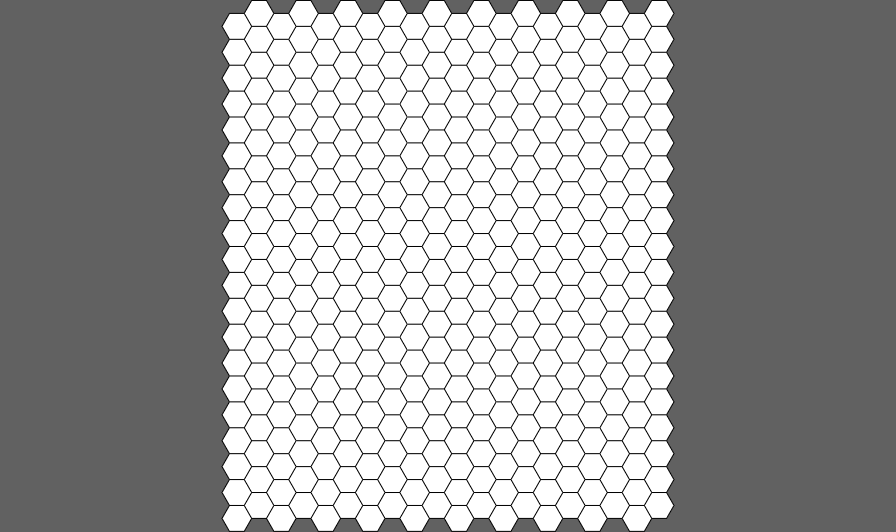
Give the GLSL for this pattern, as a WebGL 1 fragment shader.

```glsl
precision highp float;
// Flat-topped white hexagon board, 20 columns by 20 rows, outlined in black on grey.

uniform vec2 u_resolution;

// Lengths are fractions of the canvas height.
#define COLUMNS 20.0
#define ROWS 20.0
#define COLUMN_PITCH 0.04178
#define ROW_PITCH 0.04868
#define BOTTOM_MARGIN 0.0012
#define LINE_WIDTH 0.0019
#define GROUND_COLOR vec3(0.38)
#define CELL_COLOR vec3(1.0)
#define LINE_COLOR vec3(0.0)

const float SIN60 = 0.8660254;

// Signed distance to a flat-topped hexagon of unit height.
float hexDistance(vec2 p) {
  p = abs(p);
  return max(p.y, SIN60 * p.x + 0.5 * p.y) - 0.5;
}

// Distance to the nearest cell among every second column.
// parity 0: lower columns, parity 1: columns raised by half a cell.
float columnSetDistance(vec2 grid, float parity) {
  vec2 offset = vec2(parity, 0.5 + 0.5 * parity);
  vec2 cell = floor((grid - offset) / vec2(2.0, 1.0) + 0.5);
  cell = clamp(cell, vec2(0.0), vec2(0.5 * COLUMNS - 1.0, ROWS - 1.0));
  vec2 local = grid - offset - cell * vec2(2.0, 1.0);
  return hexDistance(local * vec2(SIN60, 1.0));
}

// Share of a pixel-wide window at distance d that a centred line fills.
float lineCoverage(float d, float width, float pixel) {
  float halfWidth = 0.5 * width;
  float near = clamp(d - 0.5 * pixel, -halfWidth, halfWidth);
  float far = clamp(d + 0.5 * pixel, -halfWidth, halfWidth);
  return (far - near) / pixel;
}

void main() {
  // Grid units: one column across, one row up; board centred horizontally.
  vec2 p = (gl_FragCoord.xy - vec2(0.5 * u_resolution.x, 0.0)) / u_resolution.y;
  vec2 grid = vec2(p.x / COLUMN_PITCH + 0.5 * (COLUMNS - 1.0),
                   (p.y - BOTTOM_MARGIN) / ROW_PITCH);
  float pixel = 1.0 / (u_resolution.y * ROW_PITCH);

  float d = min(columnSetDistance(grid, 0.0), columnSetDistance(grid, 1.0));

  // Cell fill, then outlines.
  float fill = clamp(0.5 - d / pixel, 0.0, 1.0);
  float line = lineCoverage(d, LINE_WIDTH / ROW_PITCH, pixel);
  vec3 color = mix(GROUND_COLOR, CELL_COLOR, fill);
  color = mix(color, LINE_COLOR, line);
  gl_FragColor = vec4(color, 1.0);
}
```
